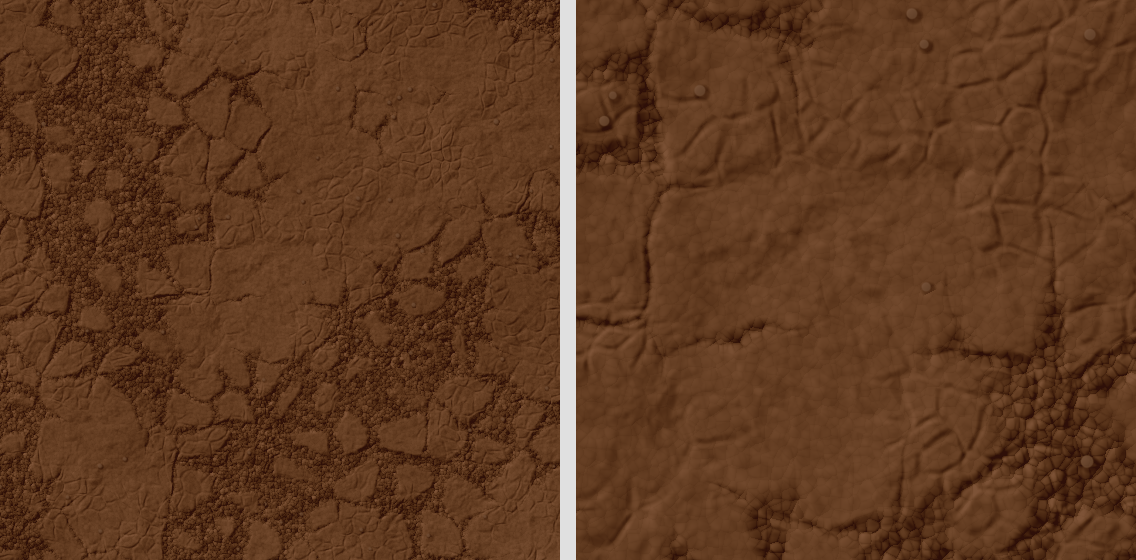
Left, the full canvas; right, a detail of the centre.
This texture is drawn by a WebGL 1 fragment shader. Its source:

```glsl
precision highp float;
uniform vec2 u_resolution;

#define CLODS 13.0
#define LUMPS 42.0
#define GRAINS 165.0
#define PEBBLES 55.0
#define WARP 0.05
#define RELIEF 3.6
#define LIGHT_STEP 0.0025
#define SAND_TONE 0.55
#define CRUST_TONE 0.79
#define LIGHT_DIR vec2(-0.7, 0.7)
#define DARK_SOIL vec3(0.18, 0.06, 0.03)
#define PALE_SOIL vec3(0.45, 0.29, 0.18)

vec2 hash2(vec2 c) {
  vec2 k = vec2(dot(c, vec2(127.1, 311.7)), dot(c, vec2(269.5, 183.3)));
  return fract(sin(k) * 43758.5);
}

float noise(vec2 p) {
  vec2 i = floor(p), f = fract(p);
  f = f * f * (3.0 - 2.0 * f);
  float low = mix(hash2(i).x, hash2(i + vec2(1.0, 0.0)).x, f.x);
  float high = mix(hash2(i + vec2(0.0, 1.0)).x, hash2(i + 1.0).x, f.x);
  return mix(low, high, f.y);
}

// Layered noise; each octave is turned to hide the lattice
float layers(vec2 p) {
  float sum = 0.0, amp = 0.5;
  for (int i = 0; i < 4; i++) {
    sum += amp * noise(p);
    p = mat2(1.6, 1.2, -1.2, 1.6) * p + 7.3;
    amp *= 0.5;
  }
  return sum;
}

// Cellular noise: xy = offset from nearest centre, z = gap to border, w = cell id
vec4 cells(vec2 p) {
  vec2 base = floor(p), offset = vec2(0.0), nearest = vec2(0.0);
  float first = 8.0, second = 8.0;
  for (int y = -1; y <= 1; y++) {
    for (int x = -1; x <= 1; x++) {
      vec2 cell = base + vec2(float(x), float(y));
      vec2 d = p - cell - hash2(cell);
      float dist = length(d);
      if (dist < first) {
        second = first;
        first = dist;
        offset = d;
        nearest = cell;
      } else {
        second = min(second, dist);
      }
    }
  }
  return vec4(offset, second - first, hash2(nearest + 17.0).x);
}

// x = height of the ground, y = crust cover (0 loose sand, 1 smooth clod)
vec2 ground(vec2 p) {
  vec2 bend = vec2(layers(p * 12.0), layers(p * 12.0 + 40.0)) - 0.47;
  vec2 q = p + WARP * bend;
  float cover = cells(q * CLODS).z + 1.8 * (layers(p * 5.0 + 3.0) - 0.47);
  float crust = smoothstep(0.0, 0.25, cover);
  float lump = smoothstep(0.0, 0.3, cells(q * LUMPS).z);
  float broken = smoothstep(0.4, 0.7, noise(p * 17.0 + 5.0));
  float height = 0.28 * crust + 0.13 * broken * lump + layers(q * 25.0);
  return vec2(height, crust);
}

void main() {
  vec2 p = gl_FragCoord.xy / min(u_resolution.x, u_resolution.y);
  vec2 here = ground(p);
  float crust = here.y;

  // Side light: shadows fall deeper than highlights rise
  float slope = RELIEF * (here.x - ground(p + LIGHT_DIR * LIGHT_STEP).x);
  float tone = mix(SAND_TONE, CRUST_TONE, crust);
  tone += slope > 0.0 ? 0.45 * slope : slope;
  tone += 0.28 * (layers(p * 4.0 + 9.0) - 0.47);
  tone += 0.13 * (noise(p * 230.0) - 0.5);

  // Loose crumbs in two sizes
  float looseness = mix(1.0, 0.18, crust);
  for (int i = 0; i < 2; i++) {
    float size = 1.0 + 0.75 * float(i);
    vec4 grain = cells(p * GRAINS / size + 31.0 * float(i));
    float crumb = 0.3 * (grain.w - 0.5) + 0.3 * dot(grain.xy, LIGHT_DIR);
    crumb += 0.22 * (smoothstep(0.0, 0.35, grain.z) - 0.65);
    tone += looseness * crumb;
  }

  // Scattered pebbles with a short shadow
  vec4 stone = cells(p * PEBBLES + 11.0);
  float present = step(0.975, stone.w);
  float radius = 0.12 + 5.0 * (stone.w - 0.975);
  float soft = PEBBLES / min(u_resolution.x, u_resolution.y);
  float shadowDist = length(stone.xy + LIGHT_DIR * 0.12);
  float shadow = present * (1.0 - smoothstep(radius, radius + 0.15, shadowDist));
  float pebble = present * (1.0 - smoothstep(radius - soft, radius + soft, length(stone.xy)));
  tone -= 0.35 * shadow;
  tone = mix(tone, 0.9 + 0.8 * dot(stone.xy, LIGHT_DIR), 0.85 * pebble);

  // Blue lags behind in the dark soil
  tone = clamp(tone, 0.0, 1.15);
  vec3 ramp = vec3(tone, tone, pow(tone, 1.5));
  vec3 color = mix(DARK_SOIL, PALE_SOIL, ramp);
  color += 0.04 * pebble * vec3(0.3, 0.7, 1.0);
  gl_FragColor = vec4(color, 1.0);
}
```
